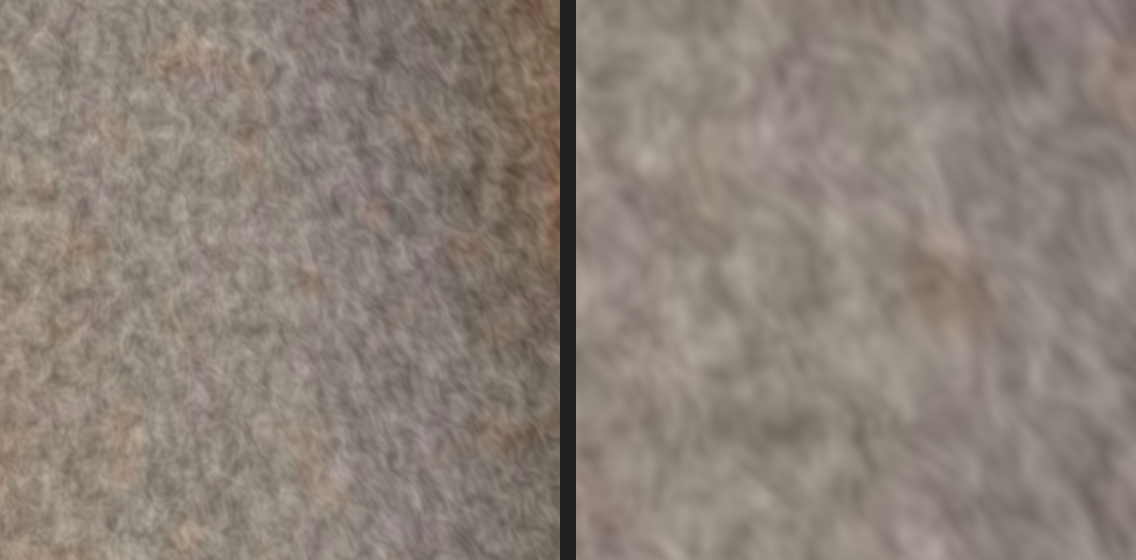
Left, the full canvas; right, a detail of the centre.
A three.js fragment shader for this texture:

```glsl
// Soft grey-brown wool felt with short leaning fibres and uneven light.
varying vec2 vUv;

const vec3 WOOL = vec3(0.572, 0.537, 0.493);
const vec3 WARM_EDGE = vec3(0.035, -0.008, -0.045);
const vec3 COOL_BAND = vec3(-0.010, -0.006, 0.016);
const vec3 RUST_TINT = vec3(0.030, -0.008, -0.026);
const vec3 VIOLET_TINT = vec3(0.008, -0.010, 0.012);
const float SHADOW_DEPTH = 0.13;
const float GRAIN_CONTRAST = 0.21;
const float CLUMP_CONTRAST = 0.045;
const float FIBRE_SCALE = 27.0;   // coarsest fibres across the canvas
const float FIBRE_STRETCH = 0.55; // frequency along a fibre
const float LEAN_LEFT = 0.10;     // fibre lean from vertical, radians
const float LEAN_RIGHT = 0.50;

vec2 hashGradient(vec2 cell) {
  float h = fract(sin(dot(cell, vec2(127.1, 311.7))) * 43758.5453);
  float angle = 6.28318 * h;
  return vec2(cos(angle), sin(angle));
}

float gradientNoise(vec2 p) {
  vec2 i = floor(p);
  vec2 f = p - i;
  vec2 u = f * f * f * (f * (f * 6.0 - 15.0) + 10.0);
  float a = dot(hashGradient(i), f);
  float b = dot(hashGradient(i + vec2(1.0, 0.0)), f - vec2(1.0, 0.0));
  float c = dot(hashGradient(i + vec2(0.0, 1.0)), f - vec2(0.0, 1.0));
  float d = dot(hashGradient(i + vec2(1.0, 1.0)), f - vec2(1.0, 1.0));
  return mix(mix(a, b, u.x), mix(c, d, u.x), u.y);
}

vec2 rotate(vec2 p, float angle) {
  float c = cos(angle);
  float s = sin(angle);
  return vec2(c * p.x + s * p.y, c * p.y - s * p.x);
}

// Three sizes of streaks, each turned a little to hide the lattice.
float fibres(vec2 uv, float lean, float stretch) {
  float sum = 0.0;
  float weight = 0.52;
  float scale = FIBRE_SCALE;
  for (int i = 0; i < 3; i++) {
    float turn = lean + 0.14 * (float(i) - 1.0);
    vec2 p = rotate(uv, turn) * vec2(1.0, stretch) * scale;
    sum += weight * gradientNoise(p + 17.3 * float(i + 1));
    scale *= 1.9;
    weight *= 0.84;
  }
  return sum;
}

void main() {
  vec2 uv = vUv;

  // Gentle warp so that the fibres bend and tangle
  vec2 warp = vec2(gradientNoise(uv * 19.0 + 3.7), gradientNoise(uv * 19.0 + 41.2));
  vec2 tangled = uv + 0.012 * warp;

  // Matted on the left, combed into a clear lean on the right
  float combed = smoothstep(0.25, 0.75, uv.x);
  float matted = fibres(tangled, LEAN_LEFT, 0.8);
  float leaning = fibres(tangled + 5.0, LEAN_RIGHT, FIBRE_STRETCH);
  float blend = mix(0.25, 0.9, combed);
  float grain = mix(matted, leaning, blend) / length(vec2(blend, 1.0 - blend));

  // Broad light and shade
  float clumps = gradientNoise(uv * 11.0 + 8.1) + 0.6 * gradientNoise(uv * 5.0 + 23.4);
  float shadow = smoothstep(0.42, 1.08, uv.x + 0.22 * (uv.y - 0.5));
  float light = GRAIN_CONTRAST * grain + CLUMP_CONTRAST * clumps - SHADOW_DEPTH * shadow;
  vec3 colour = WOOL + light * vec3(1.0, 1.0, 0.98);

  // Warm edges and a cool diagonal band
  float rightEdge = smoothstep(0.78, 1.0, uv.x) * smoothstep(0.25, 0.85, uv.y);
  float leftEdge = smoothstep(0.28, 0.0, uv.x) * smoothstep(0.85, 0.35, uv.y);
  float bandOffset = (uv.x - 0.68 + 0.18 * (uv.y - 0.5)) / 0.17;
  colour += WARM_EDGE * (rightEdge + 0.4 * leftEdge);
  colour += COOL_BAND * exp(-bandOffset * bandOffset);

  // Faint stray dye patches
  colour += RUST_TINT * smoothstep(0.1, 0.55, gradientNoise(uv * 9.0 + 61.5));
  colour += VIOLET_TINT * smoothstep(0.1, 0.55, gradientNoise(uv * 10.0 + 87.9));

  gl_FragColor = vec4(colour, 1.0);
}
```
